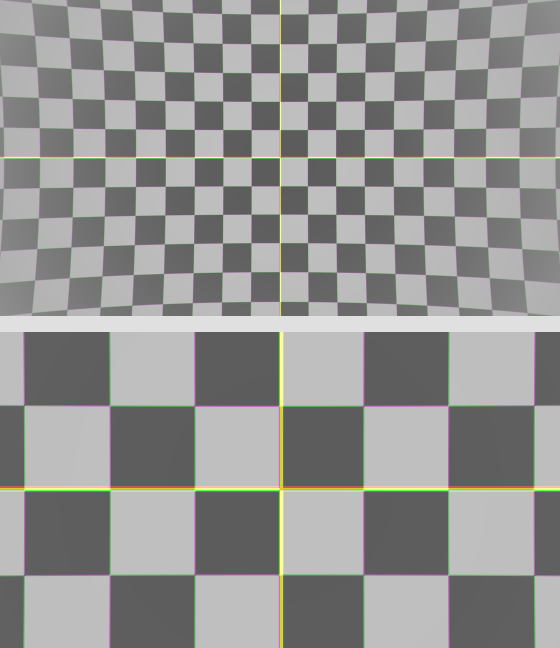
Top: the whole. Bottom: its middle third, enlarged.
This pattern is drawn by a Shadertoy shader. Its source:

```glsl
// Pincushion-warped grey checkerboard with colour fringes, edge haze and a bright centre cross.
#define CELLS_PER_HEIGHT 11.25
#define WARP 0.109
#define FRINGE 0.0012
#define DARK vec3(0.36)
#define LIGHT vec3(0.75)
#define HAZE vec3(0.655)
#define HAZE_RATE 0.65
#define CROSS_GLOW vec3(0.45, 0.48, -0.20)
#define CROSS_CENTRE vec2(0.0016, 0.0013)
#define CROSS_WIDTH 0.0035
#define CROSS_SPLIT 0.0010

// Smoothed square wave of period two: +1 on [0,1], -1 on [1,2]
vec2 squareWave(vec2 p, float pixel) {
    vec2 edgeDistance = 0.5 - abs(mod(p, 2.0) - 1.0);
    vec2 edge = abs(fract(p + 0.5) - 0.5);
    vec2 side = 1.0 - 2.0 * mod(floor(p), 2.0);
    return side * clamp(2.0 * edge / pixel, 0.0, 1.0);
}

// Light coverage of the warped checkerboard, 0 to 1
float checker(vec2 p, float pixel) {
    vec2 cell = p * (1.0 - WARP * dot(p, p)) * CELLS_PER_HEIGHT;
    vec2 wave = squareWave(cell, pixel * CELLS_PER_HEIGHT);
    return 0.5 - 0.5 * wave.x * wave.y;
}

// Coverage of a line of the cross at signed distance d
vec3 lineCoverage(vec3 d, float pixel) {
    return clamp((0.5 * CROSS_WIDTH - abs(d)) / pixel + 0.5, 0.0, 1.0);
}

void mainImage(out vec4 fragColor, in vec2 fragCoord) {
    float pixel = 1.0 / iResolution.y;
    vec2 p = (fragCoord - 0.5 * iResolution.xy) * pixel;

    // Green is displaced diagonally against red and blue
    float magenta = checker(p, pixel);
    float green = checker(p + FRINGE, pixel);
    vec3 coverage = vec3(magenta, green, magenta);

    // Contrast fades with distance from the centre
    float haze = clamp(HAZE_RATE * dot(p, p), 0.0, 1.0);
    vec3 color = mix(mix(DARK, LIGHT, coverage), HAZE, haze);

    // Cross with red above and green below on the horizontal arm
    vec2 q = p - CROSS_CENTRE;
    vec3 split = CROSS_SPLIT * vec3(1.0, -1.0, 0.0);
    vec3 cross_ = max(lineCoverage(vec3(q.x), pixel), lineCoverage(q.y - split, pixel));
    color += CROSS_GLOW * cross_;

    fragColor = vec4(clamp(color, 0.0, 1.0), 1.0);
}
```
